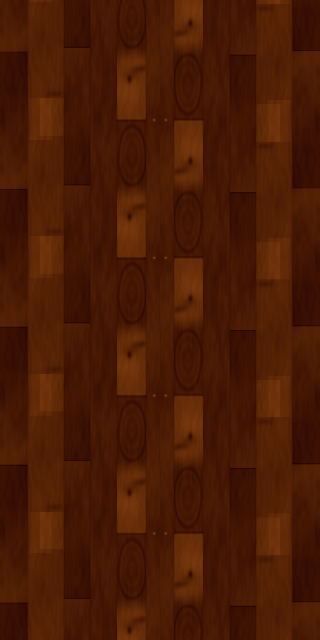
This texture is drawn by a WebGL 2 fragment shader. Its source:

```glsl
#version 300 es
precision highp float;
// Dark varnished wood planks with knots, repeating downwards and half-turned across the centre line.
uniform vec2 u_resolution;
out vec4 fragColor;

float hash(vec2 p) {
    vec3 q = fract(vec3(p.xyx) * 0.1031);
    q += dot(q, q.yzx + 33.33);
    return fract((q.x + q.y) * q.z);
}

// Value noise whose rows wrap after the given count, range -1 to 1
float noise(vec2 p, float rows) {
    vec2 i = floor(p), f = fract(p);
    f = f * f * (3.0 - 2.0 * f);
    float y0 = mod(i.y, rows), y1 = mod(i.y + 1.0, rows);
    float low = mix(hash(vec2(i.x, y0)), hash(vec2(i.x + 1.0, y0)), f.x);
    float high = mix(hash(vec2(i.x, y1)), hash(vec2(i.x + 1.0, y1)), f.x);
    return 2.0 * mix(low, high, f.y) - 1.0;
}

float after(float v, float edge) { return smoothstep(edge - 0.002, edge + 0.002, v); }
float band(float v, float a, float b) { return after(v, a) * (1.0 - after(v, b)); }

// Soft elliptical spot; tile heights are scaled to canvas widths
float spot(vec2 p, vec2 centre, vec2 radius) {
    vec2 d = p - centre;
    d.y -= round(d.y);
    d *= vec2(1.0, 0.4306) / radius;
    return exp(-dot(d, d));
}

void main() {
    vec2 uv = gl_FragCoord.xy / u_resolution * vec2(1.0, 2.0);
    vec2 p = vec2(uv.x, (2.0 - uv.y - 0.375) / 0.4306);
    if (p.x > 0.5) p = vec2(1.0 - p.x, -p.y);
    p.y = fract(p.y);
    float x = p.x, t = p.y;

    // Base tone of each plank, from the outside to the centre
    const float edges[5] = float[5](0.086, 0.2, 0.281, 0.365, 0.456);
    float light = smoothstep(0.46, 0.6, t) * (1.0 - smoothstep(0.991, 1.0, t));
    float tones[5] = float[5](0.33, mix(0.3, 0.215, fract(t - 0.475)), 0.265,
                              mix(0.275, 0.395, light), 0.29);
    float tone = mix(0.205, 0.3, fract(t - 0.504));
    float plank = 0.0, seam = 0.0;
    for (int i = 0; i < 5; i++) {
        tone = mix(tone, tones[i], after(x, edges[i]));
        plank += step(edges[i], x);
        float d = (x - edges[i]) / 0.003;
        seam += exp(-d * d);
    }

    // Short pale block made of two overlapping strips
    float s = t - round(t);
    tone += 0.045 * band(x, 0.125, 0.198) * band(s, -0.157, 0.115);
    tone += 0.045 * band(x, 0.092, 0.161) * band(s, -0.157, 0.145);
    tone -= 0.07 * spot(p, vec2(0.172, -0.19), vec2(0.024, 0.01));

    // Fine fibres, broad streaks and cloudy stain
    float shift = plank * 37.0;
    float cloud = noise(vec2(x * 14.0 + shift, t * 5.0), 5.0);
    float bend = 0.012 * noise(vec2(x * 8.0 + shift, t * 4.0), 4.0);
    float streak = noise(vec2((x + bend) * 70.0 + shift, t * 4.0), 4.0);
    float fibre = noise(vec2((x + bend) * 180.0 + shift, t * 14.0), 14.0);
    tone += 0.022 * cloud + 0.016 * streak + 0.018 * fibre;

    // Arched grain in the wide dark plank
    float arch = sin(170.0 * (x + 2.0 * bend) + 9.0 * (t - 0.5) * (t - 0.5) + 3.0 * cloud);
    tone += 0.009 * arch * band(x, 0.281, 0.365);

    // Oval swirl, smear and knot in the contrasting plank
    float inside = band(x, 0.365, 0.456);
    vec2 oval = (p - vec2(0.412, 0.25)) / vec2(0.043, 0.22);
    float ring = length(oval) + 0.12 * cloud;
    float rim = (ring - 0.95) / 0.09;
    tone -= inside * (0.055 * exp(-rim * rim) - 0.012 * sin(ring * 17.0) * (1.0 - smoothstep(0.8, 1.1, ring)));
    tone -= inside * 0.13 * spot(p + vec2(0.0, bend * 3.0), vec2(0.437, 0.615), vec2(0.03, 0.014));
    tone -= inside * 0.07 * spot(p, vec2(0.41, 0.68), vec2(0.025, 0.012));
    tone -= 0.19 * spot(p, vec2(0.405, 0.707), vec2(0.007, 0.011));
    tone += inside * 0.05 * spot(p, vec2(0.4, 0.8), vec2(0.035, 0.04));

    // Dark joints along and across the planks
    tone -= 0.03 * seam;
    float joint = (1.0 - after(x, 0.086)) * band(t, 0.498, 0.51)
                + band(x, 0.2, 0.281) * band(t, 0.467, 0.478)
                + inside * band(t, 0.002, 0.014);
    tone -= 0.045 * joint;

    // Reddish brown ramp and small pale nail heads
    float k = max(tone, 0.1) - 0.19;
    vec3 colour = vec3(k + 0.19, max(0.04 + 0.64 * k, 0.01), 0.01 + 0.5 * k * k);
    colour += vec3(0.24, 0.2, 0.12) * spot(p, vec2(0.482, 0.0), vec2(0.0035));
    fragColor = vec4(colour, 1.0);
}
```
